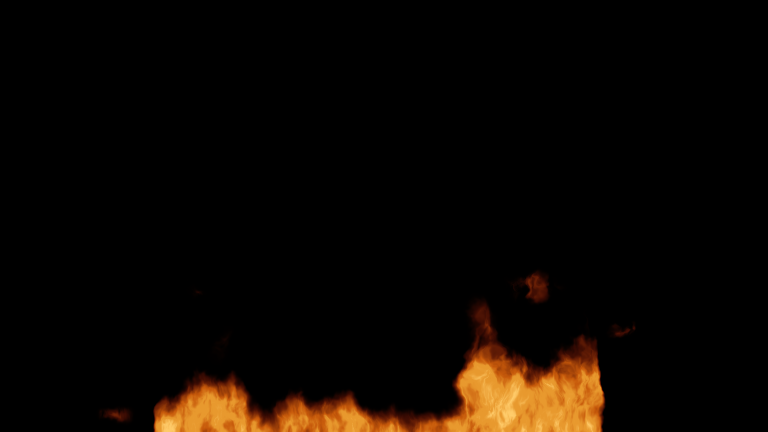
Reproduce this background procedurally as a Shadertoy shader.

```glsl
// A low line of fire along the bottom of a black field, tallest at the right.
// A height profile is warped by turbulence; depth below its edge gives heat,
// filaments modulate it, and a colour ramp turns heat into flame.

float hash(vec2 p) {
    p = fract(p * vec2(0.1031, 0.1137));
    p += dot(p, p.yx + 33.33);
    return fract((p.x + p.y) * p.x * 17.0);
}

float noise(vec2 p) {
    vec2 i = floor(p), f = fract(p);
    f = f * f * (3.0 - 2.0 * f);
    return mix(mix(hash(i), hash(i + vec2(1, 0)), f.x),
               mix(hash(i + vec2(0, 1)), hash(i + vec2(1, 1)), f.x), f.y);
}

float fbm(vec2 p) {
    float sum = 0.0, amp = 0.533;
    for (int i = 0; i < 4; i++) {
        sum += amp * noise(p);
        p = mat2(1.6, 1.2, -1.2, 1.6) * p + 7.3;
        amp *= 0.5;
    }
    return sum;
}

float bump(float x, float centre, float width) {
    float d = (x - centre) / width;
    return exp(-d * d);
}

// Height of the fire's upper edge; negative where nothing burns.
float flameHeight(float x) {
    float low = 0.035 + 0.075 * bump(x, 0.45, 0.075) + 0.06 * bump(x, 0.55, 0.045)
              + 0.048 * bump(x, 0.69, 0.04) + 0.045 * bump(x, 0.79, 0.06);
    float tall = 0.19 + 0.035 * cos((x - 1.13) * 29.9);
    float h = mix(low, tall, smoothstep(1.02, 1.10, x));
    float burning = smoothstep(0.335, 0.365, x) * (1.0 - smoothstep(1.375, 1.42, x));
    return mix(-0.12, h, burning);
}

// Soft, ragged scrap of detached flame.
float wisp(vec2 p, vec2 centre, vec2 size, float grain) {
    vec2 d = (p - centre) / size;
    return exp(-dot(d, d)) * smoothstep(0.25, 0.75, grain);
}

vec3 fireColour(float t) {
    vec3 c = mix(vec3(0.0), vec3(0.22, 0.04, 0.01), smoothstep(0.0, 0.2, t));
    c = mix(c, vec3(0.41, 0.12, 0.02), smoothstep(0.15, 0.35, t));
    c = mix(c, vec3(0.60, 0.24, 0.03), smoothstep(0.3, 0.5, t));
    c = mix(c, vec3(0.78, 0.35, 0.04), smoothstep(0.45, 0.65, t));
    c = mix(c, vec3(0.91, 0.60, 0.18), smoothstep(0.6, 0.9, t));
    return mix(c, vec3(1.0, 0.80, 0.42), smoothstep(0.95, 1.25, t));
}

void mainImage(out vec4 fragColor, in vec2 fragCoord) {
    vec2 p = fragCoord / iResolution.y;
    p.x *= 1.7778 * iResolution.y / iResolution.x;

    // Turbulence bends the tongues more as they rise.
    vec2 swirl = vec2(fbm(p * 17.0), fbm(p * 17.0 + 41.0)) - 0.5;
    vec2 q = p + swirl * (0.025 + 0.2 * min(p.y, 0.25));
    float grain = fbm(q * vec2(48.0, 27.0) + 5.0);
    float billow = fbm(q * vec2(22.0, 13.0) + 19.0);
    float strand = 1.0 - abs(2.0 * fbm(q * vec2(36.0, 16.0) + 63.0) - 1.0);

    // Depth inside the fire, with a softer edge on the taller part.
    float h = flameHeight(q.x);
    float depth = h - q.y + (billow - 0.5) * (0.04 + 0.4 * max(h, 0.0));
    float softness = mix(0.055, 0.09, smoothstep(1.0, 1.1, p.x));
    float body = smoothstep(-0.025, softness, depth);
    float heat = body * (0.15 + 0.55 * grain + 0.25 * billow + 0.38 * strand * strand);

    // Hot cores near the base.
    heat += body * (0.16 * bump(length((p - vec2(1.20, 0.07)) / vec2(1.4, 1.0)), 0.0, 0.09)
                  + 0.30 * bump(length(p - vec2(1.37, 0.015)), 0.0, 0.025)
                  + 0.25 * bump(length(p - vec2(0.38, 0.01)), 0.0, 0.035));

    // Dim scraps floating around and above the fire.
    heat += 0.42 * wisp(q, vec2(1.227, 0.337), vec2(0.04, 0.016), grain)
          + 0.40 * wisp(q, vec2(1.435, 0.218), vec2(0.018, 0.012), grain)
          + 0.42 * wisp(q, vec2(0.266, 0.035), vec2(0.025, 0.010), grain)
          + 0.35 * wisp(q, vec2(1.105, 0.245), vec2(0.030, 0.035), billow)
          + 0.20 * wisp(q, vec2(0.514, 0.200), vec2(0.016, 0.045), billow)
          + 0.12 * wisp(q, vec2(0.458, 0.324), vec2(0.016, 0.016), grain);

    fragColor = vec4(fireColour(heat), 1.0);
}
```
